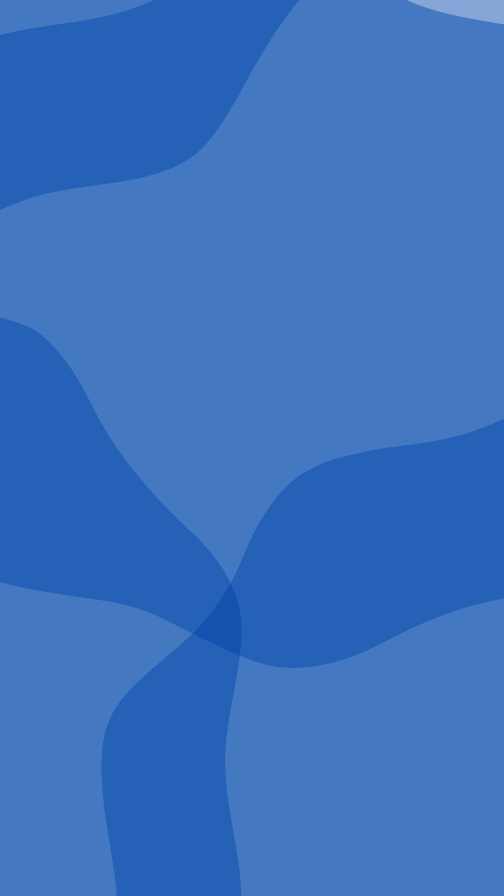
Reproduce this background procedurally as a Shadertoy shader.

```glsl
const vec3 LIGHT_BLUE = vec3(0.265, 0.470, 0.757);
const vec3 DEEP_BLUE  = vec3(0.142, 0.381, 0.718);
const vec3 CROSS_BLUE = vec3(0.075, 0.325, 0.685);
const vec3 PALE_BLUE  = vec3(0.520, 0.650, 0.840);

// Cubic span between two knots; a knot is (position, value, slope)
float span(float x, vec3 a, vec3 b) {
    float w = b.x - a.x;
    float t = clamp((x - a.x) / w, 0.0, 1.0);
    float s = 1.0 - t;
    float ease = t * t * (3.0 - 2.0 * t);
    return mix(a.y, b.y, ease) + w * t * s * (a.z * s - b.z * t);
}

// Smooth chain of spans
float wave(float x, vec3 knots[7]) {
    float value = span(x, knots[0], knots[1]);
    for (int i = 1; i < 6; i++) {
        if (x > knots[i].x) value = span(x, knots[i], knots[i + 1]);
    }
    return value;
}

// Antialiased coverage of the side where the field is positive
float cover(float field) {
    float pixel = length(vec2(dFdx(field), dFdy(field)));
    return clamp(0.5 + field / max(pixel, 1e-6), 0.0, 1.0);
}

// Broad band across the upper left
float upperBand(vec2 uv) {
    float lower = wave(uv.x, vec3[7](
        vec3(0.0, 0.7656, 0.25), vec3(0.0926, 0.7839, 0.124),
        vec3(0.2199, 0.7956, 0.08), vec3(0.3009, 0.8047, 0.16),
        vec3(0.3819, 0.8255, 0.40), vec3(0.4792, 0.8997, 1.04),
        vec3(0.6134, 1.0117, 0.56)));
    float upper = span(uv.x, vec3(0.0, 0.9609, 0.146), vec3(0.3241, 1.0052, 0.30));
    return cover(uv.y - lower) - cover(uv.y - upper);
}

// Area left of the long falling curve
float leftSweep(vec2 uv) {
    float edge = wave(uv.y, vec3[7](
        vec3(0.0, 0.479, -0.05), vec3(0.151, 0.4468, 0.0),
        vec3(0.297, 0.479, 0.0), vec3(0.4076, 0.3773, -1.92),
        vec3(0.5443, 0.1852, -0.89), vec3(0.6224, 0.0903, -1.85),
        vec3(0.651, -0.0417, -8.9)));
    return cover(edge - uv.x);
}

// Area right of the stem and below the right shoulder
float rightSweep(vec2 uv) {
    float stem = wave(uv.y, vec3[7](
        vec3(0.0, 0.2315, -0.14), vec3(0.1432, 0.2014, 0.0),
        vec3(0.2122, 0.232, 1.16), vec3(0.293, 0.3819, 1.81),
        vec3(0.349, 0.4572, 1.0), vec3(0.4245, 0.5231, 1.17),
        vec3(0.4622, 0.5787, 2.04)));
    float shoulder = wave(uv.x, vec3[7](
        vec3(0.5787, 0.4622, 0.49), vec3(0.6481, 0.4844, 0.214),
        vec3(0.706, 0.4935, 0.113), vec3(0.7639, 0.5, 0.073),
        vec3(0.8333, 0.5052, 0.084), vec3(0.9051, 0.513, 0.14),
        vec3(1.0046, 0.5339, 0.26)));
    return min(cover(uv.x - stem), cover(shoulder - uv.y));
}

// Area under the hanging curve
float lowerSweep(vec2 uv) {
    float edge = wave(uv.x, vec3[7](
        vec3(0.0, 0.3503, -0.15), vec3(0.2083, 0.3294, -0.085),
        vec3(0.3009, 0.3151, -0.225), vec3(0.3819, 0.293, -0.276),
        vec3(0.5787, 0.2546, 0.0), vec3(0.7639, 0.2839, 0.30),
        vec3(1.0, 0.332, 0.095)));
    return cover(edge - uv.y);
}

void mainImage(out vec4 fragColor, in vec2 fragCoord) {
    vec2 uv = fragCoord / iResolution.xy;

    // Overlapping sweeps deepen the tone; the lower sweep lifts it again
    float depth = leftSweep(uv) + rightSweep(uv) - lowerSweep(uv) + upperBand(uv);
    vec3 color = mix(LIGHT_BLUE, DEEP_BLUE, clamp(depth, 0.0, 1.0));
    color = mix(color, CROSS_BLUE, clamp(depth - 1.0, 0.0, 1.0));

    // Pale upper right corner
    float corner = span(uv.x, vec3(0.7917, 1.0039, -0.28), vec3(1.0, 0.9727, -0.1));
    color = mix(color, PALE_BLUE, cover(uv.y - corner));

    fragColor = vec4(color, 1.0);
}
```
